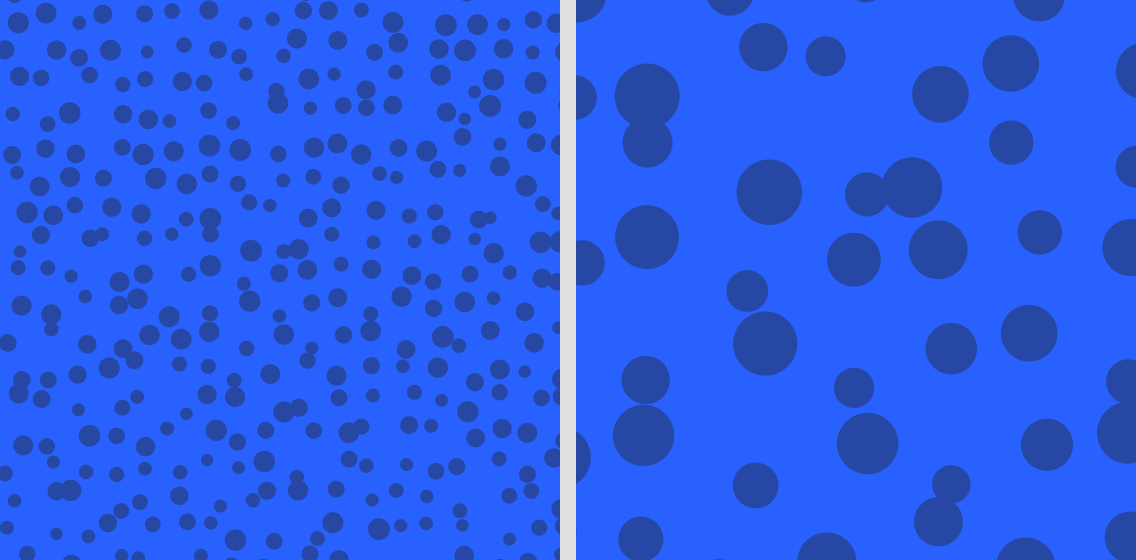
Left: the whole. Right: its middle third, enlarged.
A WebGL 1 fragment shader for this pattern:

```glsl
precision highp float;
// Dark blue dots of varied size, scattered on a jittered grid over bright blue.

uniform vec2 u_resolution;

#define CELLS 17.35                      // grid cells across the canvas
#define JITTER 0.70                      // spread of centres within a cell
#define RADIUS_MIN 0.19                  // in cells
#define RADIUS_MAX 0.34
#define EDGE_PX 1.4                      // width of the smoothed edge
#define GROUND_COLOR vec3(0.16, 0.38, 1.00)
#define DOT_COLOR vec3(0.15, 0.28, 0.64)

// Three independent random values in 0..1 for a cell
vec3 hash3(vec2 cell) {
  vec3 p = fract(cell.xyx * vec3(0.1031, 0.1030, 0.0973));
  p += dot(p, p.yxz + 33.33);
  return fract((p.xxy + p.yzz) * p.zyx);
}

// Signed distance to the nearest dot, in cells
float dotDistance(vec2 p) {
  vec2 home = floor(p);
  float nearest = 1.0;
  for (int y = -1; y <= 1; y++) {
    for (int x = -1; x <= 1; x++) {
      vec2 cell = home + vec2(float(x), float(y));
      vec3 rnd = hash3(cell + 17.0);
      vec2 center = cell + 0.5 + JITTER * (rnd.xy - 0.5);
      float radius = mix(RADIUS_MIN, RADIUS_MAX, rnd.z);
      nearest = min(nearest, length(p - center) - radius);
    }
  }
  return nearest;
}

void main() {
  float size = min(u_resolution.x, u_resolution.y);
  vec2 uv = vec2(gl_FragCoord.x, u_resolution.y - gl_FragCoord.y) / size;

  // Smooth the rim over a fixed width on screen
  float halfEdge = 0.5 * EDGE_PX * CELLS / size;
  float ground = smoothstep(-halfEdge, halfEdge, dotDistance(uv * CELLS));

  gl_FragColor = vec4(mix(DOT_COLOR, GROUND_COLOR, ground), 1.0);
}
```
